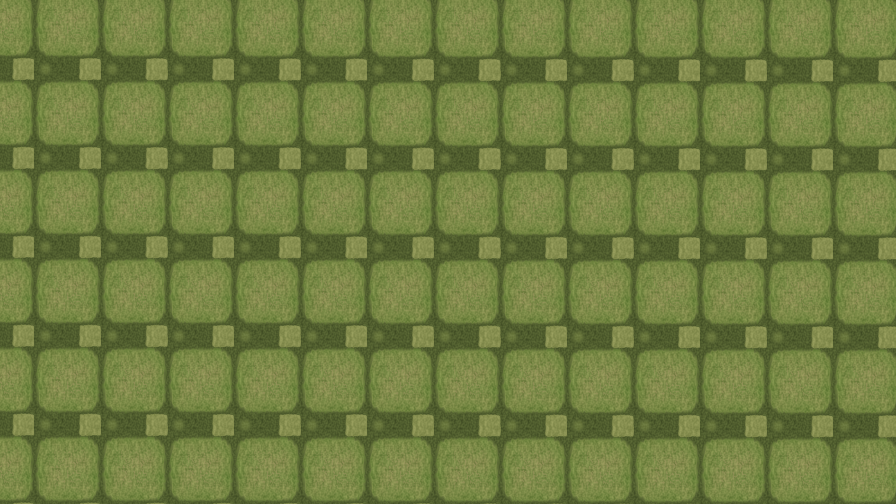
This pattern is drawn by a Shadertoy shader. Its source:

```glsl
const float TAU = 6.2831853;
const vec2 PERIOD = vec2(0.1321, 0.1764);
const vec2 ORIGIN = vec2(0.795, 0.597);

vec2 gradientAt(vec2 node, vec2 wrap, float seed) {
    vec2 n = mod(node, wrap) + seed;
    float angle = TAU * fract(sin(dot(n, vec2(127.1, 311.7))) * 43758.5);
    return vec2(cos(angle), sin(angle));
}

// Gradient noise that tiles seamlessly; t spans one repeat from 0 to 1
float tileNoise(vec2 t, vec2 freq, float seed) {
    vec2 p = t * freq;
    vec2 i = floor(p);
    vec2 f = p - i;
    vec2 u = f * f * f * (f * (f * 6.0 - 15.0) + 10.0);
    vec2 e = vec2(1.0, 0.0);
    float a = dot(gradientAt(i, freq, seed), f);
    float b = dot(gradientAt(i + e.xy, freq, seed), f - e.xy);
    float c = dot(gradientAt(i + e.yx, freq, seed), f - e.yx);
    float d = dot(gradientAt(i + e.xx, freq, seed), f - e.xx);
    return mix(mix(a, b, u.x), mix(c, d, u.x), u.y);
}

float roundedBox(vec2 p, vec2 halfSize, float radius) {
    vec2 q = abs(p) - halfSize + radius;
    return length(max(q, 0.0)) + min(max(q.x, q.y), 0.0) - radius;
}

float coverage(float dist, float softness, float pixel) {
    float w = max(softness, 0.7 * pixel);
    return 1.0 - smoothstep(-w, w, dist);
}

void mainImage(out vec4 fragColor, in vec2 fragCoord) {
    float pixel = 1.0 / iResolution.y;
    vec2 uv = fragCoord * pixel;
    uv.y += 0.002 * (uv.x - 0.9);

    // One tile, centred on a large lawn patch
    vec2 t = fract((uv - ORIGIN) / PERIOD + 0.5);
    vec2 local = (t - 0.5) * PERIOD;

    // Grass texture: upright blades, fine grain and broad mottling
    float blades = tileNoise(t, vec2(25.0, 13.0), 3.0);
    float grain = tileNoise(t, vec2(37.0, 43.0), 17.0);
    float mottle = tileNoise(t, vec2(6.0, 6.0), 29.0);
    float ragged = 0.006 * blades + 0.003 * grain + 0.003 * mottle;

    // Large patch, with the small square and faint tuft in the gap above or below
    float patchDist = roundedBox(local, vec2(0.0605, 0.0620), 0.027);
    vec2 gap = vec2(local.x, local.y - sign(local.y) * 0.5 * PERIOD.y);
    float squareDist = roundedBox(gap - vec2(0.0447, 0.0), vec2(0.0212), 0.004);
    float tuftDist = length(gap + vec2(0.0440, 0.0)) - 0.0095;

    float lawn = coverage(patchDist + ragged, 0.0035, pixel);
    float square = coverage(squareDist + 0.4 * ragged, 0.0012, pixel);
    float tuft = coverage(tuftDist + 0.7 * ragged, 0.0055, pixel);

    // Dark ground
    vec3 soil = vec3(0.310, 0.362, 0.178);
    soil += vec3(0.085, 0.090, 0.055) * (blades * 0.6 + grain);

    // Light grass, greener at the rim and drier toward the middle
    float dry = smoothstep(0.0, -0.05, patchDist);
    vec3 grass = mix(vec3(0.460, 0.530, 0.262), vec3(0.508, 0.550, 0.298), dry);
    grass += vec3(0.11, 0.09, 0.08) * (blades + 0.8 * grain);
    grass += vec3(0.05, 0.01, 0.03) * mottle;
    float straw = smoothstep(0.08, 0.42, grain - 0.5 * blades) * dry;
    grass = mix(grass, vec3(0.600, 0.565, 0.365), 0.5 * straw);

    vec3 pale = vec3(0.530, 0.562, 0.315);
    pale += vec3(0.09, 0.08, 0.07) * (blades + 0.7 * grain);

    vec3 color = mix(soil, grass, lawn);
    color = mix(color, vec3(0.440, 0.495, 0.255) + 0.06 * grain, 0.8 * tuft);
    color = mix(color, pale, square);
    fragColor = vec4(clamp(color, 0.0, 1.0), 1.0);
}
```
